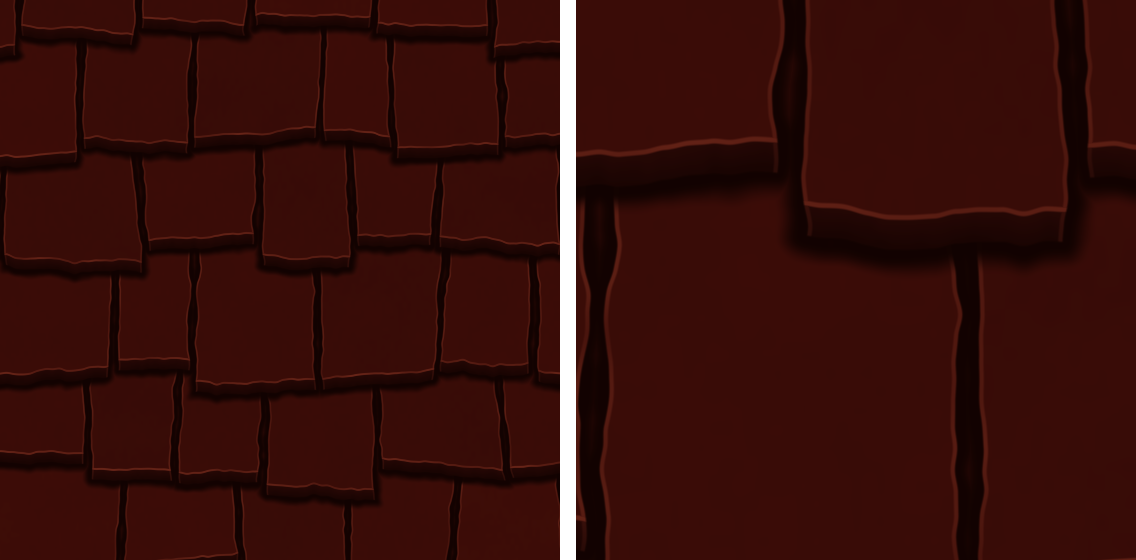
Left: the whole. Right: its middle third, enlarged.
Write a WebGL 2 fragment shader that draws this texture.

```glsl
#version 300 es
precision highp float;
// Dark red roof of overlapping, hand-cut shingles with chipped, glinting rims.
// Rows are painted from the lowest up; every shingle casts a soft shadow, then
// draws its thick front edge, its flat top and the thin lit lines along its rim.

uniform vec2 u_resolution;
out vec4 fragColor;

const float ROW_HEIGHT = 0.195;
const float ROW_ORIGIN = 0.16;
const float TILE_WIDTH = 0.195;
const float THICKNESS = 0.018;

const vec3 TOP_COLOR = vec3(0.228, 0.047, 0.028);
const vec3 FRONT_LIGHT = vec3(0.145, 0.028, 0.018);
const vec3 FRONT_DARK = vec3(0.098, 0.016, 0.008);
const vec3 SHADOW_COLOR = vec3(0.066, 0.008, 0.002);
const vec3 RIM_COLOR = vec3(0.41, 0.145, 0.095);

// Integer hash of a cell and a channel, from 0 to 1
float hash(vec2 cell, float channel) {
    uvec3 v = uvec3(ivec3(vec3(cell, channel)) + 4096);
    v = v * 1664525u + 1013904223u;
    v.x += v.y * v.z; v.y += v.z * v.x; v.z += v.x * v.y;
    v ^= v >> 16u;
    v.x += v.y * v.z;
    return float(v.x >> 8u) / 16777216.0;
}

float signedHash(vec2 cell, float channel) {
    return hash(cell, channel) * 2.0 - 1.0;
}

float noise(vec2 p) {
    vec2 i = floor(p), f = fract(p);
    f = f * f * (3.0 - 2.0 * f);
    float low = mix(hash(i, 0.0), hash(i + vec2(1, 0), 0.0), f.x);
    float high = mix(hash(i + vec2(0, 1), 0.0), hash(i + vec2(1, 1), 0.0), f.x);
    return mix(low, high, f.y);
}

// Uneven hand-cut line: a slow bend plus small chips
float wobble(float along, float seed) {
    return (noise(vec2(along * 23.0, seed)) - 0.5) * 0.009
         + (noise(vec2(along * 75.0, seed + 40.0)) - 0.5) * 0.0035;
}

float rowShift(float row) {
    return hash(vec2(row, 7.0), 1.0);
}

// Left border of a column; side is +1 for its right-hand tile, -1 for the left
float borderX(vec2 cell, float y, float side) {
    float rise = clamp(y - ROW_ORIGIN - cell.y * ROW_HEIGHT, -0.07, 0.26) - 0.09;
    float x = (cell.x + rowShift(cell.y) + 0.25 * signedHash(cell, 2.0)) * TILE_WIDTH;
    float tilt = 0.075 * signedHash(cell, 3.0) + 0.02 * signedHash(cell, 4.0 + side);
    float halfGap = 0.0055 + 0.0025 * hash(cell, 7.0 + side);
    float seed = floor(hash(cell, 10.0 + side) * 900.0);
    return x + tilt * rise + side * halfGap + wobble(y, seed) * 0.7;
}

// Distances inside a tile: x from its nearer side, y above its lower rim
vec2 tileInset(vec2 p, vec2 cell) {
    float left = borderX(cell, p.y, 1.0);
    float right = borderX(cell + vec2(1, 0), p.y, -1.0);
    float slope = 0.08 * signedHash(cell, 13.0);
    float bottom = ROW_ORIGIN + cell.y * ROW_HEIGHT + 0.036 * signedHash(cell, 14.0)
                 + slope * (p.x - 0.5 * (left + right))
                 + wobble(p.x, floor(hash(cell, 15.0) * 900.0));
    return vec2(min(p.x - left, right - p.x), p.y - bottom);
}

float shadowOf(vec2 inset, vec2 p) {
    float gap = length(max(-inset - vec2(0.0, THICKNESS), 0.0));
    gap += (noise(p * vec2(35.0, 70.0)) - 0.5) * 0.005;
    return 0.96 * (1.0 - smoothstep(0.004, 0.019, gap));
}

float rimLine(float d, float px) {
    return 1.0 - smoothstep(0.0006, 0.002 + 0.5 * px, abs(d - 0.0012));
}

vec3 paintTile(vec3 under, vec2 inset, vec2 p, vec2 cell, float px) {
    float soft = 0.0006 + 0.5 * px;
    float across = smoothstep(-soft, soft, inset.x);
    float body = across * smoothstep(-soft, soft, inset.y + THICKNESS);
    float top = smoothstep(-soft, soft, inset.y);

    // Flat top and front edge
    float grain = noise(p * 18.0) * 0.6 + noise(p * vec2(130.0, 90.0)) * 0.4 - 0.5;
    vec3 flatTop = TOP_COLOR * (1.0 + 0.05 * grain + 0.04 * signedHash(cell, 16.0));
    float depth = clamp(-inset.y / THICKNESS + grain * 0.5, 0.0, 1.0);
    vec3 color = mix(mix(FRONT_LIGHT, FRONT_DARK, depth), flatTop, top);

    // Lit rims, brighter below than along the sides
    float stroke = noise(p * 30.0 + 11.0);
    float lower = rimLine(inset.y, px) * mix(0.5, 1.0, stroke);
    float side = rimLine(inset.x, px) * mix(0.3, 0.75, stroke) * mix(0.45, 1.0, top);
    return mix(under, mix(color, RIM_COLOR, max(lower, side)), body);
}

vec3 paintRow(vec3 color, vec2 p, float row, float px) {
    float column = floor(p.x / TILE_WIDTH - rowShift(row));
    float shade = 0.0;
    for (float i = -1.0; i <= 1.0; i++)
        shade = max(shade, shadowOf(tileInset(p, vec2(column + i, row)), p));
    color = mix(color, SHADOW_COLOR, shade);
    for (float i = -1.0; i <= 1.0; i++) {
        vec2 cell = vec2(column + i, row);
        color = paintTile(color, tileInset(p, cell), p, cell, px);
    }
    return color;
}

void main() {
    float px = 1.0 / u_resolution.y;
    vec2 p = gl_FragCoord.xy * px;
    float nearest = floor((p.y - ROW_ORIGIN) / ROW_HEIGHT);
    vec3 color = TOP_COLOR;
    for (float k = -1.0; k <= 1.0; k++) color = paintRow(color, p, nearest + k, px);
    fragColor = vec4(color, 1.0);
}
```
